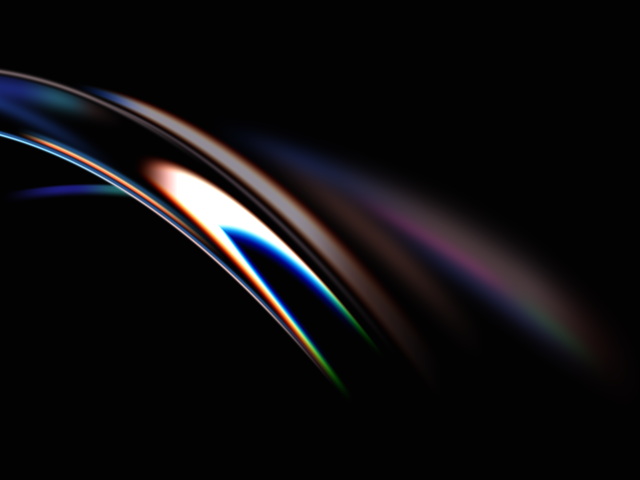
Give the GLSL for this background, as a WebGL 1 fragment shader.

```glsl
precision highp float;

uniform vec2 u_resolution;

// Arcs are quadratics: height below the top edge as a function of x.
const vec3 INNER_RIM = vec3(0.283, 0.271, 0.692);
const vec3 OUTER_RIM = vec3(0.153, 0.155, 0.715);
const vec3 STREAK_TOP = vec3(0.159, -0.044, 0.744);
const vec3 BROWN_VEIL = vec3(0.14, 0.03, 0.54);
const vec3 FAR_VEIL = vec3(0.2, 0.012, 0.324);
const vec3 SMALL_ARC = vec3(0.413, -0.209, 0.55);

float arc(vec3 k, float x) {
  return k.x + x * (k.y + k.z * x);
}

// Signed distance, positive below the arc.
float arcDistance(vec3 k, vec2 p) {
  return (p.y - arc(k, p.x)) / length(vec2(1.0, k.y + 2.0 * k.z * p.x));
}

float bell(float x, float center, float width) {
  float t = (x - center) / width;
  return exp(-t * t);
}

float span(float x, float a, float b, float c, float d) {
  return smoothstep(a, b, x) * (1.0 - smoothstep(c, d, x));
}

// Bright teardrop with a dark notch; each channel has its own edges.
vec3 teardrop(float x, float u) {
  float topEdge = 0.03 + 0.35 * exp(-10.0 * (x - 0.32));
  float softness = 0.04 + 0.4 * topEdge;
  vec3 top = smoothstep(vec3(-0.6, -0.45, -0.4) * softness,
                        vec3(0.5, 0.6, 0.7) * softness, vec3(u - topEdge));
  vec3 lowEdge = vec3(0.43, 0.39, 0.365) + 0.8 * x;
  vec3 bottom = 1.0 - smoothstep(lowEdge - 0.07, lowEdge + 0.05, vec3(u));
  float notchTop = 0.5 * exp(-9.0 * (x - 0.469));
  float notchLow = 0.93 - 0.35 * exp(-8.0 * (x - 0.469));
  float depth = min(u - notchTop, 1.6 * (notchLow - u));
  vec3 notch = 1.0 - smoothstep(vec3(-0.05, -0.04, -0.02),
                                vec3(0.05, 0.12, 0.22), vec3(depth));
  vec3 start = smoothstep(vec3(0.275, 0.285, 0.29), vec3(0.37, 0.39, 0.39), vec3(x));
  vec3 end = 1.0 - smoothstep(vec3(0.66, 0.68, 0.65),
                              vec3(0.78, 0.81, 0.77), vec3(x + 0.08 * u));
  return 1.1 * top * bottom * notch * start * end;
}

// Blue and teal sheen at the left end of the band.
vec3 leftSheen(float x, float u) {
  vec3 tint = mix(vec3(0.09, 0.14, 0.43), vec3(0.13, 0.32, 0.4), smoothstep(0.03, 0.13, x));
  tint = mix(tint, vec3(0.3, 0.2, 0.19), smoothstep(0.14, 0.21, x));
  float upper = bell(u, 0.22 - 0.5 * x, 0.22 - 0.45 * min(x, 0.25));
  vec3 glow = tint * upper * smoothstep(0.0, 0.06, u) * (1.0 - smoothstep(0.1, 0.27, x));
  float lower = bell(u, 0.5 + 1.2 * x, 0.13) * (1.0 - smoothstep(0.04, 0.28, x));
  return glow + vec3(0.06, 0.13, 0.3) * lower;
}

// Thin spectral lines along the inner rim.
vec3 rimLines(float x, float d) {
  float fade = 1.0 - smoothstep(0.5, 0.71, x);
  vec3 edge = mix(vec3(0.55, 0.85, 1.0), vec3(0.85, 0.7, 0.68), smoothstep(0.1, 0.35, x));
  vec3 lines = edge * bell(d, -0.002, 0.0025) * fade;
  lines += vec3(0.1, 0.3, 0.55) * bell(d, -0.007, 0.003) * fade;
  float warm = span(x, 0.03, 0.12, 0.28, 0.48);
  lines += vec3(0.9, 0.3, 0.16) * bell(d, -0.014, 0.003) * warm;
  lines += vec3(0.7, 0.62, 0.4) * bell(d, -0.0175, 0.003) * warm;
  return lines + vec3(0.1, 0.28, 0.45) * bell(d, -0.024, 0.005) * warm;
}

// Grey ribbon between the streak top (v = 0) and the outer rim (v = 1).
vec3 greyStreak(float x, float v) {
  vec3 tint = mix(vec3(0.08, 0.24, 0.62), vec3(0.56, 0.54, 0.58), smoothstep(0.19, 0.32, x));
  tint = mix(tint, vec3(0.34, 0.22, 0.2), smoothstep(0.6, 0.78, x));
  vec3 body = smoothstep(vec3(-0.13, -0.06, -0.04), vec3(0.2, 0.25, 0.3), vec3(v));
  body *= 1.0 - smoothstep(vec3(0.46, 0.44, 0.42), vec3(0.72, 0.68, 0.66), vec3(v));
  float fade = span(x, 0.15, 0.28, 0.64, 0.94);
  float thread = bell(v, 0.79, 0.07) * span(x, 0.2, 0.3, 0.55, 0.85);
  return tint * body * fade + vec3(0.22, 0.18, 0.2) * thread;
}

// Dim, wide veils to the right of the glass.
vec3 veils(vec2 p) {
  float d = arcDistance(FAR_VEIL, p);
  float width = 0.025 + 0.025 * smoothstep(0.5, 1.1, p.x);
  vec3 tint = mix(vec3(0.04, 0.08, 0.2), vec3(0.27, 0.21, 0.22), smoothstep(0.6, 0.95, p.x));
  tint = mix(tint, vec3(0.2, 0.08, 0.07), smoothstep(1.1, 1.28, p.x));
  vec3 glow = tint * bell(d, 0.0, width) * span(p.x, 0.42, 0.65, 1.08, 1.36);
  glow += vec3(0.14, 0.02, 0.1) * bell(d, 0.024, 0.018) * span(p.x, 0.7, 0.86, 0.98, 1.12);
  glow += vec3(0.02, 0.04, 0.13) * bell(d, 0.05, 0.025) * span(p.x, 0.75, 0.95, 1.05, 1.25);
  glow += vec3(0.0, 0.08, 0.03) * bell(d, 0.03, 0.02) * span(p.x, 1.02, 1.14, 1.16, 1.28);
  float brown = bell(arcDistance(BROWN_VEIL, p), 0.0, 0.03);
  return glow + vec3(0.19, 0.115, 0.1) * brown * span(p.x, 0.5, 0.75, 0.8, 1.03);
}

void main() {
  vec2 p = gl_FragCoord.xy / u_resolution.y;
  p.y = 1.0 - p.y;
  float inner = arc(INNER_RIM, p.x);
  float outer = arc(OUTER_RIM, p.x);
  float rimDistance = arcDistance(INNER_RIM, p);
  float u = (p.y - outer) / (inner - outer);
  float streakTop = arc(STREAK_TOP, p.x);
  float v = (p.y - streakTop) / max(outer - streakTop, 0.012);
  float inside = 1.0 - smoothstep(-0.002, 0.002, rimDistance);

  // Main glass band and its rims
  vec3 color = inside * (teardrop(p.x, u) + leftSheen(p.x, u));
  color += rimLines(p.x, rimDistance) + greyStreak(p.x, v);
  float outerLine = bell(arcDistance(OUTER_RIM, p), -0.004, 0.0045);
  color += vec3(0.42, 0.36, 0.37) * outerLine * (1.0 - smoothstep(0.15, 0.45, p.x));

  // Small blue arc below the band
  float arcOffset = arcDistance(SMALL_ARC, p);
  vec3 arcTint = mix(vec3(0.1, 0.1, 0.48), vec3(0.12, 0.4, 0.4), smoothstep(0.15, 0.25, p.x));
  float arcBody = span(arcOffset, -0.012, -0.004, 0.0, 0.018);
  color += arcTint * arcBody * smoothstep(0.0, 0.13, p.x) * (1.0 - inside);

  color += veils(p) + vec3(0.008, 0.006, 0.009);
  gl_FragColor = vec4(min(color, 1.0), 1.0);
}
```
